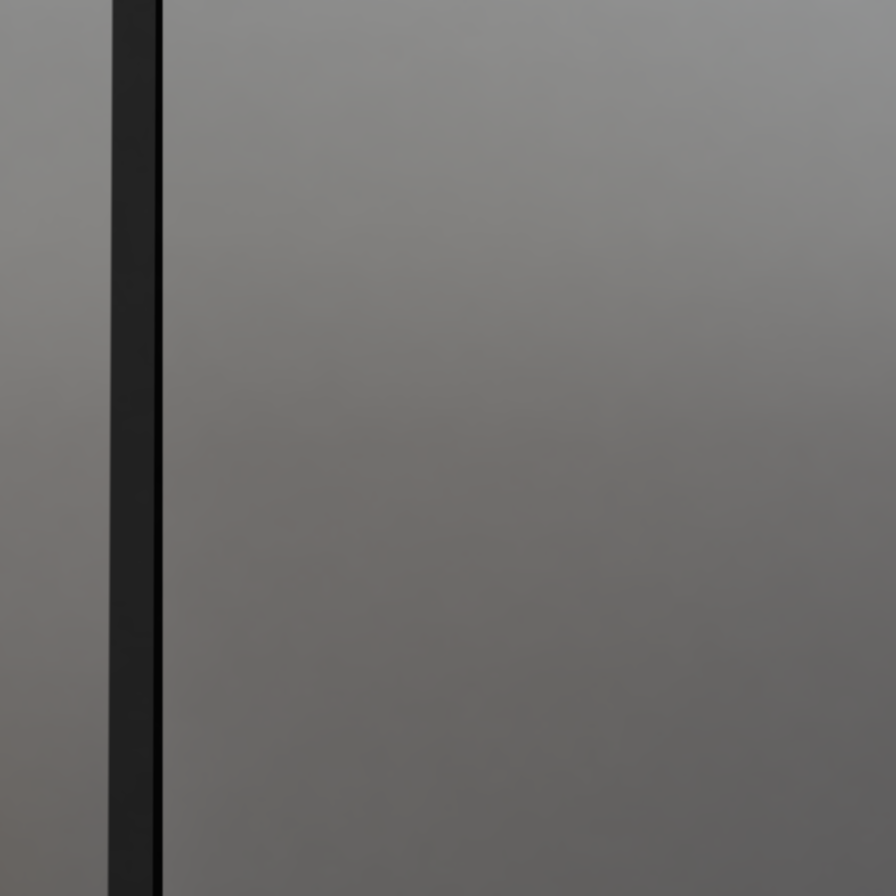
Give the GLSL for this texture, as a WebGL 2 fragment shader.

```glsl
#version 300 es
precision highp float;

uniform vec2 u_resolution;
out vec4 fragColor;

const vec3 TOP_GREY = vec3(0.555, 0.555, 0.552);
const vec3 UPPER_GREY = vec3(0.512, 0.508, 0.500);
const vec3 MIDDLE_GREY = vec3(0.445, 0.436, 0.428);
const vec3 LOWER_GREY = vec3(0.409, 0.400, 0.393);
const vec3 BOTTOM_GREY = vec3(0.383, 0.376, 0.372);
const vec3 STRIP_DARK = vec3(0.130, 0.130, 0.130);
const vec3 GAP_BLACK = vec3(0.016, 0.016, 0.016);

float hash(vec2 p) {
    return fract(sin(dot(p, vec2(127.1, 311.7))) * 43758.5453);
}

float valueNoise(vec2 p) {
    vec2 cell = floor(p);
    vec2 f = fract(p);
    f = f * f * (3.0 - 2.0 * f);
    float low = mix(hash(cell), hash(cell + vec2(1.0, 0.0)), f.x);
    float high = mix(hash(cell + vec2(0.0, 1.0)), hash(cell + vec2(1.0, 1.0)), f.x);
    return mix(low, high, f.y);
}

// Soft step whose transition is centred on the edge
float edgeMask(float x, float edge, float softness) {
    return smoothstep(edge - softness, edge + softness, x);
}

vec3 verticalGradient(float y) {
    vec3 c = mix(BOTTOM_GREY, LOWER_GREY, clamp(y * 4.0, 0.0, 1.0));
    c = mix(c, MIDDLE_GREY, clamp(y * 4.0 - 1.0, 0.0, 1.0));
    c = mix(c, UPPER_GREY, clamp(y * 4.0 - 2.0, 0.0, 1.0));
    return mix(c, TOP_GREY, clamp(y * 4.0 - 3.0, 0.0, 1.0));
}

// Wide panel: sheen rises to the right at the top and falls at the bottom
vec3 rightPanel(vec2 uv) {
    float tilt = mix(-0.032, 0.034, smoothstep(0.05, 0.95, uv.y));
    vec3 c = verticalGradient(uv.y) + tilt * (uv.x - 0.55);
    c += vec3(-0.003, 0.0, 0.005) * smoothstep(0.5, 1.0, uv.x);
    return c + 0.018 * exp(-(uv.x - 0.181) * 22.0) * (1.0 - uv.y);
}

// Narrow panel: slightly brighter, warmer towards the lower corner
vec3 leftPanel(vec2 uv) {
    float lift = 0.022 * smoothstep(0.0, 0.35, uv.y) * (1.0 - smoothstep(0.6, 1.0, uv.y));
    vec3 c = verticalGradient(uv.y) + 0.012 + lift - 0.02 * uv.y;
    float warmth = (1.0 - smoothstep(0.0, 0.35, uv.y)) * (1.0 - uv.x / 0.125);
    return c + vec3(0.006, 0.0, -0.008) * warmth;
}

void main() {
    vec2 uv = gl_FragCoord.xy / u_resolution;
    float softness = max(0.0018, 0.75 / u_resolution.x);

    // Nearly upright edges of the strip and the gap beside it
    float stripLeft = mix(0.1205, 0.1255, uv.y);
    float gapLeft = mix(0.1705, 0.1738, uv.y);
    float gapRight = 0.1815;

    vec3 strip = STRIP_DARK + 0.018 * (uv.y - 0.45);
    vec3 color = mix(leftPanel(uv), strip, edgeMask(uv.x, stripLeft, softness * 1.3));
    color = mix(color, GAP_BLACK, edgeMask(uv.x, gapLeft, softness));
    color = mix(color, rightPanel(uv), edgeMask(uv.x, gapRight, softness));

    // Faint mottling
    float mottle = valueNoise(uv * 38.0) + 0.5 * valueNoise(uv * 110.0) - 0.75;
    color += 0.005 * mottle;

    fragColor = vec4(clamp(color, 0.0, 1.0), 1.0);
}
```
